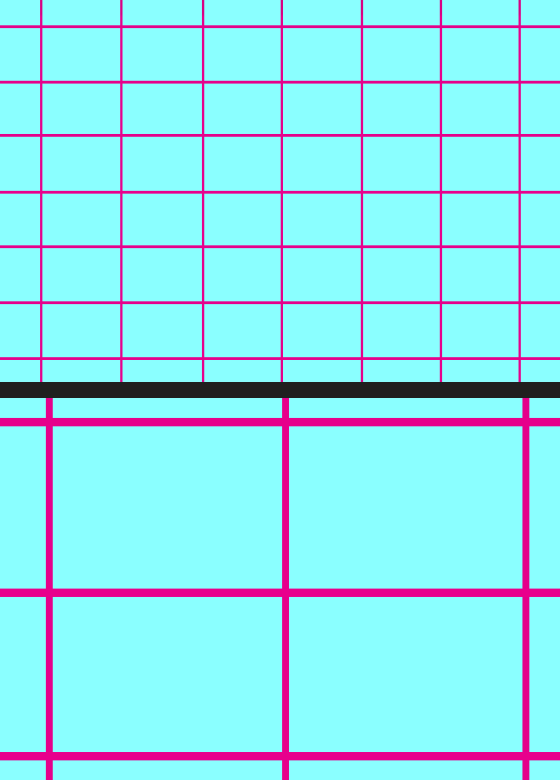
Top: the whole. Bottom: its middle third, enlarged.
Reproduce this pattern procedurally as a Shadertoy shader.

```glsl
// A cyan sheet ruled with a magenta grid of seven columns by seven rows of lines.
// Each line is a band with smooth edges; a small sum of sines makes the spacing
// uneven, and a hash varies the ink a little from line to line.

const float PI = 3.14159265;
const int LINE_COUNT = 7;
const vec3 PAPER = vec3(0.54, 1.0, 1.0);
const vec3 INK = vec3(0.91, 0.0, 0.55);

float hash(float n) {
    return fract(sin(n * 12.9898) * 43758.5453);
}

// Uneven spacing: a slow bow plus two quicker wobbles, zero at both end lines.
float drift(float index, vec3 amount) {
    float phase = PI * index / float(LINE_COUNT - 1);
    return dot(amount, sin(phase * vec3(1.0, 4.0, 5.0)));
}

// Coverage of a band, smoothed over one pixel.
float band(float dist, float width, float pixel) {
    return clamp((0.5 * width - abs(dist)) / pixel + 0.5, 0.0, 1.0);
}

// Parallel lines along one axis: x is coverage, y is the ink tone.
vec2 ruling(float t, float start, float pitch, float width, vec3 wobble,
            float pixel, float seed) {
    vec2 result = vec2(0.0, 1.0);
    for (int i = 0; i < LINE_COUNT; i++) {
        float index = float(i);
        float center = start + pitch * index + drift(index, wobble);
        float cover = band(t - center, width, pixel);
        float tone = 1.0 - 0.02 * hash(index + seed);
        if (cover > result.x) result = vec2(cover, tone);
    }
    return result;
}

void mainImage(out vec4 fragColor, in vec2 fragCoord) {
    vec2 uv = fragCoord / iResolution.xy;
    vec2 pixel = 1.0 / iResolution.xy;

    // Positions and widths are fractions of the canvas width or height.
    vec2 columns = ruling(uv.x, 0.0736, 0.1424, 0.0041,
                          vec3(0.0034, -0.00065, -0.0009), pixel.x, 1.0);
    vec2 rows = ruling(uv.y, 0.0613, 0.1448, 0.0073,
                       vec3(0.0029, 0.0011, -0.0019), pixel.y, 31.0);

    // Columns are slightly darker where they reach the top edge.
    columns.y *= 1.0 - 0.06 * smoothstep(0.955, 0.965, uv.y);

    vec3 color = mix(PAPER, INK * columns.y, columns.x);
    color = mix(color, INK * rows.y, rows.x);
    fragColor = vec4(color, 1.0);
}
```
